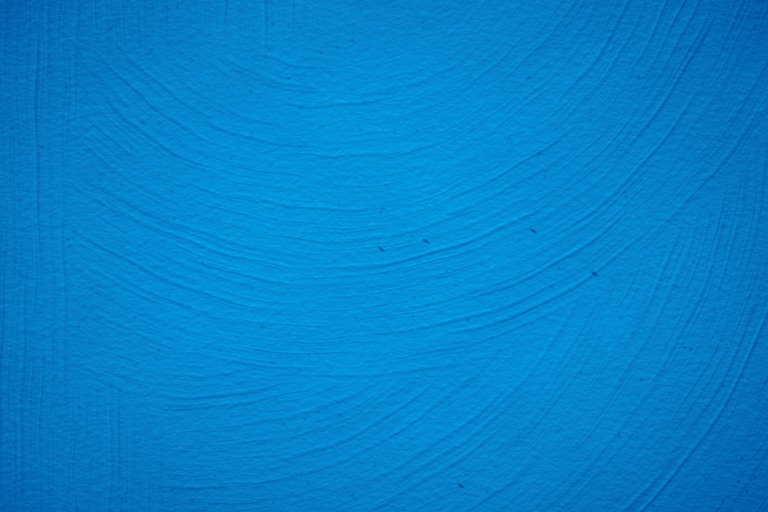
A WebGL 2 fragment shader for this texture:

```glsl
#version 300 es
precision highp float;
// Blue plaster swept by a coarse brush: concentric arcs, a lower second sweep
// and faint upright marks. Stretched cellular noise cuts the grooves, round
// cells give the lit grain, and a soft vignette sets the overall tone.
uniform vec2 u_resolution;
out vec4 fragColor;

vec2 hash2(vec2 p) {
    return fract(sin(vec2(dot(p, vec2(127.1, 311.7)), dot(p, vec2(269.5, 183.3)))) * 43758.5);
}

// Offset to the nearest scattered point (xy) and a random value for it (z).
vec3 nearestCell(vec2 p) {
    vec2 base = floor(p);
    vec3 best = vec3(9.0);
    for (int j = -1; j <= 1; j++) {
        for (int i = -1; i <= 1; i++) {
            vec2 id = base + vec2(i, j);
            vec2 offset = id + hash2(id) - p;
            if (dot(offset, offset) < dot(best.xy, best.xy)) {
                best = vec3(offset, hash2(id + 57.3).x);
            }
        }
    }
    return best;
}

// Smooth blotches from layered, bent sines, about -1 to 1.
float blotches(vec2 p) {
    float a = sin(p.x * 5.0 + 2.0 * sin(p.y * 4.0 + 1.0));
    float b = sin(p.y * 9.0 + 1.7 * sin(p.x * 7.0 + 2.0));
    float c = sin(p.x * 17.0 - p.y * 13.0 + 2.0 * sin(p.y * 11.0));
    return 0.45 * a + 0.35 * b + 0.2 * c;
}

// One layer of grooves: dark cut with a lit lip; s.x across, s.y along.
float grooves(vec2 s) {
    vec3 cell = nearestCell(s);
    float cut = exp(-70.0 * cell.x * cell.x);
    float lip = exp(-45.0 * (cell.x - 0.22) * (cell.x - 0.22));
    float ends = 1.0 - smoothstep(0.3, 0.75, abs(cell.y));
    return (0.5 * lip - cut) * ends * (0.15 + cell.z * cell.z);
}

float brush(vec2 s) {
    s.x += 0.004 * sin(s.y * 9.0 + s.x * 14.0) + 0.0015 * sin(s.y * 31.0 + s.x * 40.0);
    return 0.36 * grooves(s * vec2(36.0, 2.3))
         + 0.26 * grooves(s * vec2(71.0, 5.0) + 13.0)
         + 0.16 * grooves(s * vec2(125.0, 11.0) + 41.0);
}

// Radius and angle around the pivot of a sweep.
vec2 sweep(vec2 p, vec2 pivot) {
    vec2 d = p - pivot;
    return vec2(length(d), atan(d.x, -d.y));
}

// Slope of small bumps lit from above.
float grain(vec2 p) {
    vec3 cell = nearestCell(p);
    return -cell.y * exp(-4.5 * dot(cell.xy, cell.xy)) * (0.5 + cell.z);
}

void main() {
    vec2 p = gl_FragCoord.xy / u_resolution.y;
    float mottle = blotches(p);

    // Vignette and uneven paint
    vec2 v = (p - vec2(0.73, 0.52)) / vec2(0.75, 0.6);
    float tone = 0.86 - 0.53 * dot(v, v) + 0.05 * mottle + 0.03 * blotches(p * 3.1 + 4.0);

    // Brush directions and where each one shows
    vec2 upper = sweep(p, vec2(0.645, 1.273));
    vec2 lower = sweep(p, vec2(0.39, 0.82));
    float below = smoothstep(0.97, 1.04, upper.x + 0.025 * mottle);
    float leftEdge = mix(0.14, 0.3, 1.0 - smoothstep(0.12, 0.32, p.y));
    float upright = 1.0 - smoothstep(-0.04, 0.07, p.x - leftEdge + 0.03 * mottle);
    upright = max(upright, smoothstep(0.85, 0.97, p.y) * (1.0 - smoothstep(0.5, 0.8, p.x)));
    float worn = 0.5 + 0.5 * smoothstep(0.45, 0.75, upper.x + 0.12 * mottle);
    float arcs = mix(worn * brush(upper), 0.85 * brush(lower + 7.0), below);
    tone += mix(arcs, 0.6 * brush(p + 3.0), upright);

    // Plaster grain in two sizes
    vec2 bent = p + 0.004 * vec2(sin(p.y * 47.0), sin(p.x * 39.0 + p.y * 21.0));
    tone += 0.5 * grain(bent * vec2(85.0, 120.0)) + 0.3 * grain(bent * vec2(40.0, 58.0) + 9.0);

    // Scattered pits, and a few larger chips
    vec3 pit = nearestCell(p * 22.0 + 5.0);
    tone -= 0.3 * step(0.8, pit.z) * (1.0 - smoothstep(0.03, 0.1, length(pit.xy)));
    vec3 chip = nearestCell(p * 4.0 + 2.0);
    float chipShape = length(chip.xy * vec2(0.8, 1.2) + 0.4 * chip.yx);
    tone -= 0.8 * step(0.8, chip.z) * (1.0 - smoothstep(0.008, 0.024, chipShape));

    // Blue ramp from shade to light
    tone = clamp(tone, -0.6, 1.15);
    vec3 color = mix(vec3(0.01, 0.38, 0.67), vec3(0.01, 0.62, 0.89), tone);
    color.r += 0.012 * (1.0 - smoothstep(0.1, 0.45, abs(tone - 0.5)));
    fragColor = vec4(color, 1.0);
}
```
